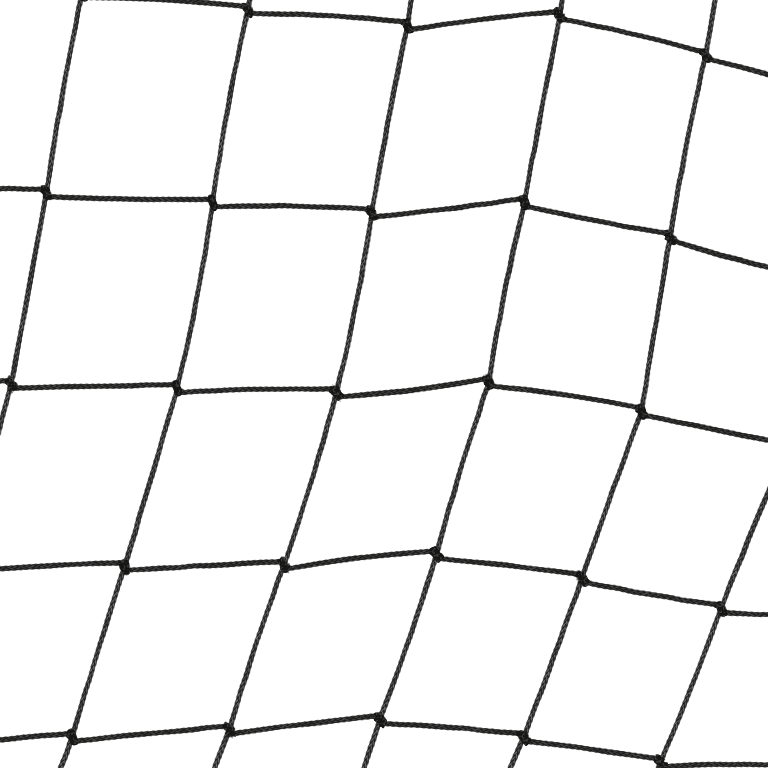
A Shadertoy shader for this pattern:

```glsl
// A slack knotted net of dark braided cord on white. Knot positions come from
// a bent lattice formula; each knot draws one cord across, one cord down and
// a lumpy blob, with a herringbone braid shading the cords.

const float UNITS = 768.0;          // design units per canvas height
const float ROW_RADIUS = 2.55;      // half width of the cords running across
const float COLUMN_RADIUS = 2.5;    // half width of the cords running down
const float KNOT_RADIUS = 4.6;
const float BRAID_PITCH = 6.0;      // length of one braid stitch
const float BOW = 2.5;              // largest sideways bend of a cord
const vec2 HOOK = vec2(3.0, 3.8);   // where the row cords leave a knot
const vec3 PAPER = vec3(1.0);
const vec3 CORD_DARK = vec3(0.085, 0.085, 0.08);
const vec3 CORD_LIGHT = vec3(0.43, 0.43, 0.435);
const float ROW_SHEEN = 0.55;
const float COLUMN_SHEEN = 0.95;
const float TAU = 6.2831853;

float hash(vec2 p) {
    return fract(sin(dot(p, vec2(127.1, 311.7))) * 43758.545);
}

float noise(vec2 p) {
    vec2 i = floor(p), f = fract(p);
    f = f * f * (3.0 - 2.0 * f);
    return mix(mix(hash(i), hash(i + vec2(1, 0)), f.x),
               mix(hash(i + vec2(0, 1)), hash(i + vec2(1, 1)), f.x), f.y);
}

// Knot of column c and row r, with y pointing down
vec2 knotAt(float c, float r) {
    float x = 82.0 + 169.5 * c - 3.4 * c * c;
    x -= 35.5 * r + 17.0 * max(r - 2.0, 0.0);                    // lean, steeper below
    x -= 2.0 * max(c - 1.0, 0.0) * max(r - 3.0, 0.0);
    x += 7.0 * max(c - 3.0, 0.0) * max(1.0 - abs(r - 2.0), 0.0);
    float right = max(c - 2.0, 0.0);
    float y = 26.0 + 191.0 * r - 3.75 * r * r;
    y += min(c - 2.0, 0.0) * (16.0 - 5.8 * r);                   // left side tilt
    y -= 10.5 * min(right, 1.0);                                 // raised column
    y += clamp(right - 1.0, 0.0, 2.0) * (40.0 - 5.5 * r);        // right side droop
    y += 7.0 * max(right - 2.0, 0.0);
    return vec2(x, y);
}

float coverage(float d, float soft) {
    return 1.0 - smoothstep(-soft, soft, d);
}

// Paints a braided cord from a to b over the given colour
vec3 paintCord(vec3 under, vec2 p, vec2 a, vec2 b, float radius,
               float sheen, float seed, float soft) {
    float len = distance(a, b);
    vec2 dir = (b - a) / len;
    float along = dot(p - a, dir);
    float s = clamp(along, 0.0, len);
    float h = s / len;
    float side = dot(p - a, vec2(-dir.y, dir.x));
    side -= BOW * (seed - 0.5) * 8.0 * h * (1.0 - h);
    side -= 0.8 * (noise(vec2(s * 0.06, seed * 91.0)) - 0.5);
    float d = length(vec2(along - s, side));
    if (d > radius * 2.0 + soft) return under;

    // Two rows of slanted stitches, half a stitch apart
    float phase = s / BRAID_PITCH - 0.22 * abs(side) + 0.5 * step(0.0, side) + seed;
    float stitch = 0.5 + 0.5 * cos(TAU * phase);
    float wear = noise(vec2(s * 0.32, side * 0.5 + seed * 57.0));
    float width = radius * (0.9 + 0.2 * noise(vec2(s * 0.035, seed * 33.0)));
    width += 0.45 * (stitch - 0.5);
    float roundness = 1.0 - 0.35 * smoothstep(0.3, 1.0, d / radius);
    float light = sheen * roundness * (0.12 + 0.75 * stitch * (0.4 + wear));
    vec3 ink = mix(CORD_DARK, CORD_LIGHT, clamp(light, 0.0, 1.0));
    return mix(under, ink, coverage(d - width, soft));
}

// Paints a lumpy slanted knot around centre k
vec3 paintKnot(vec3 under, vec2 p, vec2 k, float seed, float soft) {
    vec2 q = p - k;
    if (dot(q, q) > 400.0) return under;
    vec2 axis = vec2(1.2 + 1.6 * seed, 3.2);
    float h = clamp(dot(q, axis) / dot(axis, axis), -1.0, 1.0);
    float lumps = noise(q * 0.38 + seed * 71.0) - 0.5;
    float d = length(q - axis * h) - KNOT_RADIUS - 2.4 * lumps;
    float fleck = noise(q * 0.65 + seed * 19.0);
    vec3 ink = mix(CORD_DARK, CORD_LIGHT, 0.45 * smoothstep(0.5, 0.95, fleck));
    return mix(under, ink, coverage(d, soft));
}

void mainImage(out vec4 fragColor, in vec2 fragCoord) {
    float unit = UNITS / iResolution.y;
    vec2 p = vec2(fragCoord.x, iResolution.y - fragCoord.y) * unit;
    float soft = 0.75 * unit;
    vec3 color = PAPER;

    for (float r = -1.0; r < 5.0; r++) {
        for (float c = -1.0; c < 7.0; c++) {
            vec2 k = knotAt(c, r);
            float seed = hash(vec2(c, r) + 7.0);
            color = paintCord(color, p, k, knotAt(c, r + 1.0),
                              COLUMN_RADIUS, COLUMN_SHEEN, seed, soft);
            color = paintCord(color, p, k + HOOK, knotAt(c + 1.0, r) - HOOK,
                              ROW_RADIUS, ROW_SHEEN, fract(seed * 7.3), soft);
        }
    }
    for (float r = -1.0; r < 6.0; r++) {
        for (float c = -1.0; c < 7.0; c++) {
            color = paintKnot(color, p, knotAt(c, r), hash(vec2(c, r) + 3.0), soft);
        }
    }
    fragColor = vec4(color, 1.0);
}
```
